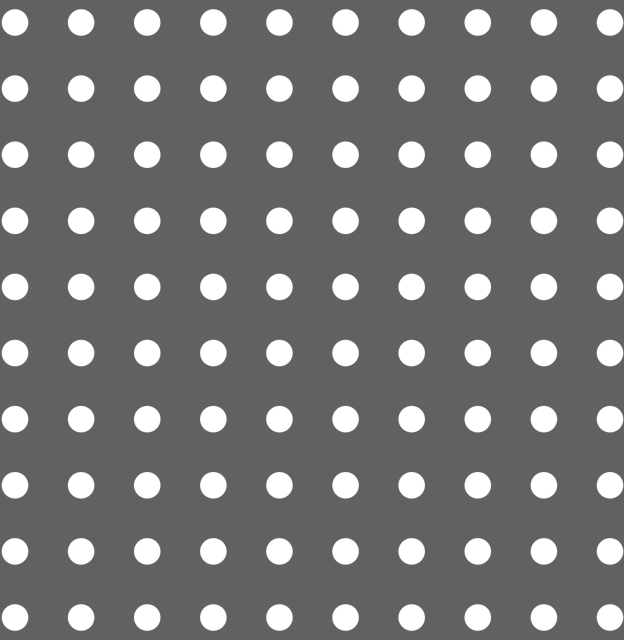
Give the GLSL for this pattern, as a WebGL 1 fragment shader.

```glsl
precision highp float;

// Ten by ten grid of plain white dots on flat mid grey.
// Space is folded into square cells around the canvas centre, and each
// cell draws one disc from its distance function.

uniform vec2 u_resolution;

float discDistance(vec2 p, float radius) {
    return length(p) - radius;
}

void main() {
    // Centred coordinates in units of canvas height
    vec2 p = (gl_FragCoord.xy - 0.5 * u_resolution) / u_resolution.y;
    p.x -= 0.0008;

    // Fold into cells; a cell corner lies at the centre
    float pitch = 0.1033;
    vec2 cell = (fract(p / pitch) - 0.5) * pitch;

    // Disc with an edge smoothed over about one pixel
    float edge = 0.75 / u_resolution.y;
    float dotMask = 1.0 - smoothstep(-edge, edge, discDistance(cell, 0.0207));

    vec3 ground = vec3(0.38);
    vec3 dotColor = vec3(1.0);
    gl_FragColor = vec4(mix(ground, dotColor, dotMask), 1.0);
}
```
